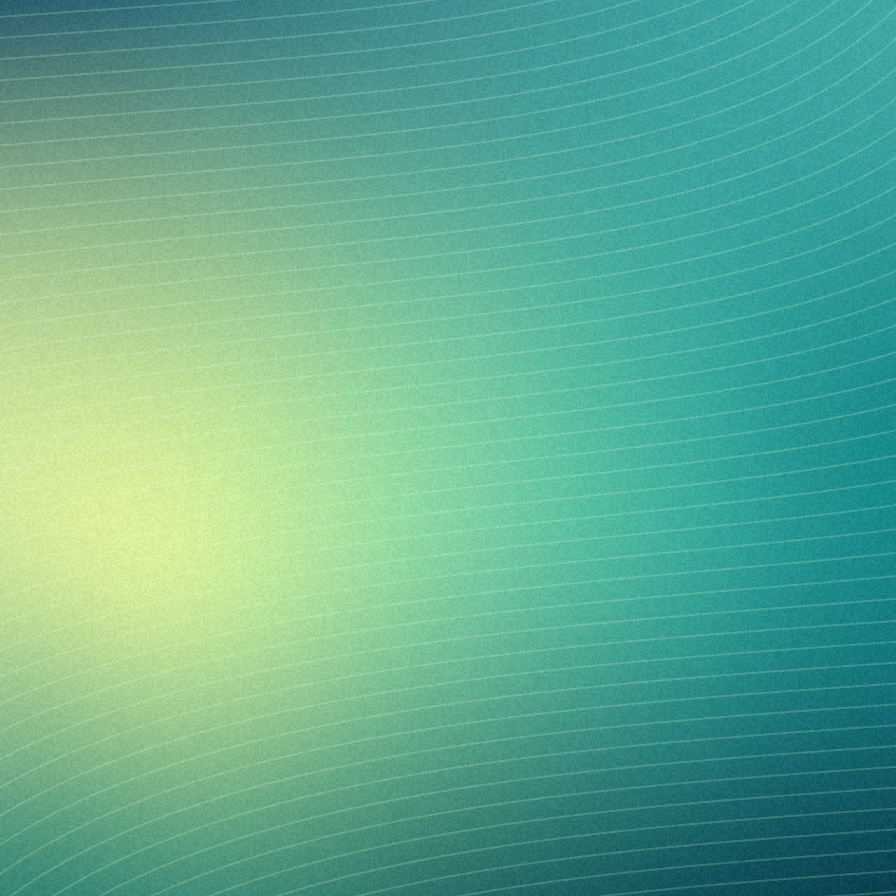
A three.js fragment shader for this background:

```glsl
// Soft lime-to-teal gradient crossed by fine curved contour lines and light grain.
#define LINE_COUNT 43.0
#define LINE_PHASE 0.19
#define LINE_HALF_WIDTH 0.0011
#define LINE_ALPHA 0.19
#define LINE_COLOR vec3(0.86, 0.97, 0.84)
#define LINE_SLOPE 0.07
#define LEFT_BEND 0.15
#define RIGHT_BEND 0.26
#define RIDGE_HEIGHT 0.45
#define GRAIN_CELLS 512.0
#define GRAIN_AMOUNT 0.05

varying vec2 vUv;

const float HALF_PI = 1.5707963;

float hash(vec2 p) {
  vec3 q = fract(vec3(p.xyx) * 0.1031);
  q += dot(q, q.yzx + 33.33);
  return fract((q.x + q.y) * q.z);
}

// Cubic interpolation weight at a distance t from a colour stop
float splineWeight(float t) {
  t = abs(t);
  float near = (1.5 * t - 2.5) * t * t + 1.0;
  float far = ((-0.5 * t + 2.5) * t - 4.0) * t + 2.0;
  return t < 1.0 ? near : (t < 2.0 ? far : 0.0);
}

// Smooth ramp through five evenly spaced colours
vec3 ramp(float x, vec3 a, vec3 b, vec3 c, vec3 d, vec3 e) {
  float t = x * 4.0;
  float wa = splineWeight(t);
  float wb = splineWeight(t - 1.0);
  float wc = splineWeight(t - 2.0);
  float wd = splineWeight(t - 3.0);
  float we = splineWeight(t - 4.0);
  return (a * wa + b * wb + c * wc + d * wd + e * we) / (wa + wb + wc + wd + we);
}

// Three horizontal ramps blended upwards and downwards from a bright ridge
vec3 gradientField(vec2 p) {
  vec3 top = ramp(p.x, vec3(0.16, 0.37, 0.43), vec3(0.21, 0.47, 0.50),
    vec3(0.25, 0.57, 0.57), vec3(0.24, 0.63, 0.62), vec3(0.25, 0.66, 0.64));
  vec3 middle = ramp(p.x, vec3(0.81, 0.91, 0.61), vec3(0.78, 0.92, 0.61),
    vec3(0.52, 0.83, 0.64), vec3(0.25, 0.69, 0.62), vec3(0.09, 0.54, 0.55));
  vec3 bottom = ramp(p.x, vec3(0.20, 0.52, 0.46), vec3(0.25, 0.55, 0.47),
    vec3(0.16, 0.44, 0.41), vec3(0.07, 0.33, 0.36), vec3(0.04, 0.25, 0.31));

  float ridge = RIDGE_HEIGHT - 0.05 * smoothstep(0.0, 0.2, p.x) * (1.0 - smoothstep(0.2, 0.6, p.x));
  float upper = clamp((1.0 - p.y) / (1.0 - ridge), 0.0, 1.0);
  float lower = clamp(p.y / ridge, 0.0, 1.0);
  float upperBlend = mix(sin(upper * HALF_PI), smoothstep(0.0, 1.0, upper), smoothstep(0.05, 0.7, p.x));
  float lowerBlend = mix(sin(lower * HALF_PI), smoothstep(0.0, 1.0, lower), 0.3);
  vec3 color = p.y > ridge ? mix(top, middle, upperBlend) : mix(bottom, middle, lowerBlend);

  // Warm glow at the brightest place
  vec2 offset = (p - vec2(0.14, 0.41)) / 0.14;
  return color + vec3(0.05, 0.02, 0.0) * exp(-dot(offset, offset));
}

// Height field whose level curves bend at the lower left and upper right
float contourHeight(vec2 p) {
  float drop = 1.0 - p.y;
  float leftBend = LEFT_BEND * drop * drop * pow(1.0 - p.x, 3.0);
  float rightBend = RIGHT_BEND * pow(max(p.y - 0.3, 0.0), 1.5) * pow(p.x, 4.0);
  return p.y - LINE_SLOPE * p.x + leftBend - rightBend;
}

float contourLines(vec2 p) {
  float pixel = fwidth(p.y);
  float height = contourHeight(p);
  float steepness = length(vec2(dFdx(height), dFdy(height))) / pixel;
  float level = height * LINE_COUNT - LINE_PHASE;
  float distanceToLine = abs(fract(level + 0.5) - 0.5) / (LINE_COUNT * steepness);
  return 1.0 - smoothstep(LINE_HALF_WIDTH - 0.6 * pixel, LINE_HALF_WIDTH + 0.6 * pixel, distanceToLine);
}

void main() {
  vec3 color = gradientField(vUv);
  color = mix(color, LINE_COLOR, LINE_ALPHA * contourLines(vUv));

  // Fine grain
  color += (hash(floor(vUv * GRAIN_CELLS)) - 0.5) * GRAIN_AMOUNT;
  gl_FragColor = vec4(clamp(color, 0.0, 1.0), 1.0);
}
```
